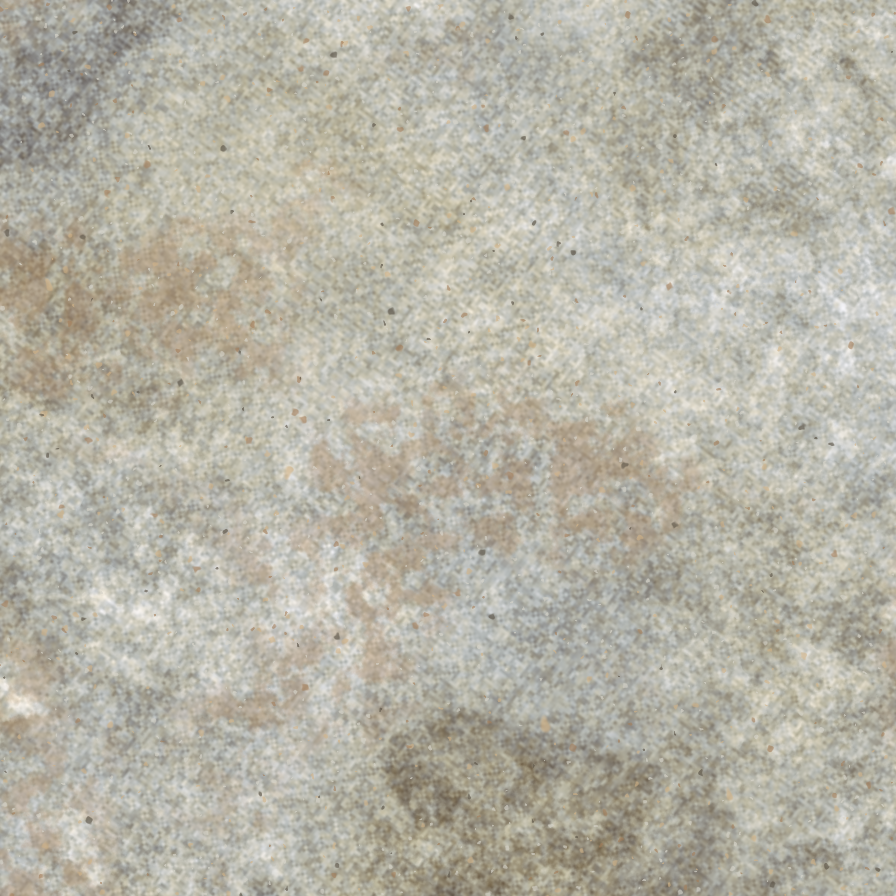
This texture is drawn by a Shadertoy shader. Its source:

```glsl
// Weathered grey-beige stone with cloudy stains, pale veins, crusty flakes and fine grain

const vec3 DARK_STONE = vec3(0.57, 0.55, 0.50);
const vec3 MID_STONE  = vec3(0.71, 0.71, 0.66);
const vec3 PALE_STONE = vec3(0.84, 0.83, 0.79);
const vec3 WARM_SHIFT = vec3(0.014, 0.0, -0.032);
const vec3 RUST       = vec3(0.64, 0.49, 0.35);
const vec3 OCHRE      = vec3(0.82, 0.70, 0.53);
const vec3 PIT        = vec3(0.36, 0.33, 0.28);
const mat2 TURN       = mat2(0.8, 0.6, -0.6, 0.8);

float hash(vec2 p) {
    return fract(sin(dot(p, vec2(127.1, 311.7))) * 43758.5);
}

// Smooth value noise in 0..1
float noise(vec2 p) {
    vec2 cell = floor(p);
    vec2 f = fract(p);
    f = f * f * (3.0 - 2.0 * f);
    float low  = mix(hash(cell), hash(cell + vec2(1, 0)), f.x);
    float high = mix(hash(cell + vec2(0, 1)), hash(cell + vec2(1, 1)), f.x);
    return mix(low, high, f.y);
}

// Layered noise, each octave turned to hide the lattice
float fbm(vec2 p) {
    float sum = 0.0;
    float weight = 0.516;
    for (int i = 0; i < 5; i++) {
        sum += weight * noise(p);
        p = TURN * p * 2.03 + 17.3;
        weight *= 0.5;
    }
    return sum;
}

// Soft region covering the parts where layered noise exceeds a level
float patches(vec2 p, float level, float softness) {
    return smoothstep(level - softness, level + softness, fbm(p));
}

// Thin broken line along the middle contour of layered noise
float vein(vec2 p, float width) {
    float offset = abs(fbm(p) - 0.5);
    return 1.0 - smoothstep(width * 0.2, width, offset);
}

// Scattered ragged specks, at most one per grid cell
float specks(vec2 uv, float scale, float density, float seed) {
    vec2 p = TURN * uv * scale + seed;
    p += 0.22 * (vec2(noise(p * 4.0), noise(p * 4.0 + 31.0)) - 0.5);
    vec2 cell = floor(p);
    vec2 center = 0.3 + 0.4 * vec2(hash(cell + 3.1), hash(cell + 7.7));
    float size = hash(cell + 5.3);
    float radius = mix(0.09, 0.26, size * size);
    float dist = length(fract(p) - center);
    float present = step(hash(cell + 11.9), density);
    return present * (1.0 - smoothstep(radius * 0.5, radius * 1.15, dist));
}

// Fine granular texture, centred on zero
float grain(vec2 uv) {
    float fine = noise(TURN * uv * 270.0) - 0.5;
    float coarse = noise(TURN * TURN * uv * 125.0 + 9.0) - 0.5;
    return 1.25 * fine + 0.75 * coarse;
}

// Brightness: -1 is dark stone, 0 is mid stone, +1 is pale stone
float stoneTone(vec2 uv, vec2 warped) {
    float tone = 0.16;
    tone += 2.0 * (fbm(warped * 3.0 + 4.0) - 0.5);
    tone += 1.3 * (fbm(uv * 20.0) - 0.5);

    // Damp stains with a darker rim
    float stain = fbm(warped * 3.4 + 41.0);
    float rim = smoothstep(0.56, 0.60, stain) * (1.0 - smoothstep(0.60, 0.70, stain));
    float blotch = 0.4 + 1.2 * fbm(uv * 32.0 + 6.0);
    tone -= blotch * (0.5 * smoothstep(0.53, 0.70, stain) + 0.4 * rim);

    // Crusty areas of light flakes and dark hollows
    float crust = patches(warped * 2.4 + 63.0, 0.5, 0.1);
    tone += 0.5 * crust * patches(uv * 38.0 + 12.0, 0.57, 0.06);
    tone -= 0.4 * crust * patches(uv * 42.0 + 85.0, 0.58, 0.06);

    // Pale mineral veins, present only in places
    float broken = patches(uv * 14.0 + 52.0, 0.47, 0.12);
    float veinArea = patches(uv * 2.6 + 28.0, 0.56, 0.07);
    tone += veinArea * broken * (0.6 * vein(warped * 2.2 + 77.0, 0.018)
                               + 0.3 * vein(warped * 2.2 + 77.0, 0.07));

    float roughness = mix(0.75, 1.3, fbm(uv * 5.0 + 19.0));
    return tone + roughness * grain(uv);
}

void mainImage(out vec4 fragColor, in vec2 fragCoord) {
    vec2 uv = fragCoord / iResolution.y;
    vec2 warp = vec2(fbm(uv * 4.0 + 2.0), fbm(uv * 4.0 + 57.0)) - 0.5;
    vec2 warped = uv + 0.28 * warp;

    // Stone body with warm and cool drifts
    float tone = stoneTone(uv, warped);
    vec3 color = mix(MID_STONE, tone < 0.0 ? DARK_STONE : PALE_STONE, abs(tone));
    float warmth = 4.0 * (fbm(warped * 3.2 + 93.0) - 0.5) + 2.0 * (noise(uv * 150.0 + 8.0) - 0.5);
    color += WARM_SHIFT * clamp(warmth, -1.4, 1.6);

    // Rusty bloom
    float bloom = patches(warped * 4.5 + 35.0, 0.64, 0.08) * patches(uv * 48.0 + 71.0, 0.5, 0.14);
    color = mix(color, RUST, 0.35 * bloom);

    // Mineral specks and small pits
    color = mix(color, OCHRE, 0.60 * specks(uv, 62.0, 0.13, 5.0));
    color = mix(color, PALE_STONE, 0.65 * specks(uv, 75.0, 0.16, 23.0));
    color = mix(color, RUST, 0.60 * specks(uv, 55.0, 0.07, 47.0));
    color = mix(color, OCHRE, 0.65 * specks(uv, 20.0, 0.025, 81.0));
    color = mix(color, PIT, 0.65 * specks(uv, 58.0, 0.035, 68.0));

    fragColor = vec4(clamp(color, 0.0, 1.0), 1.0);
}
```
